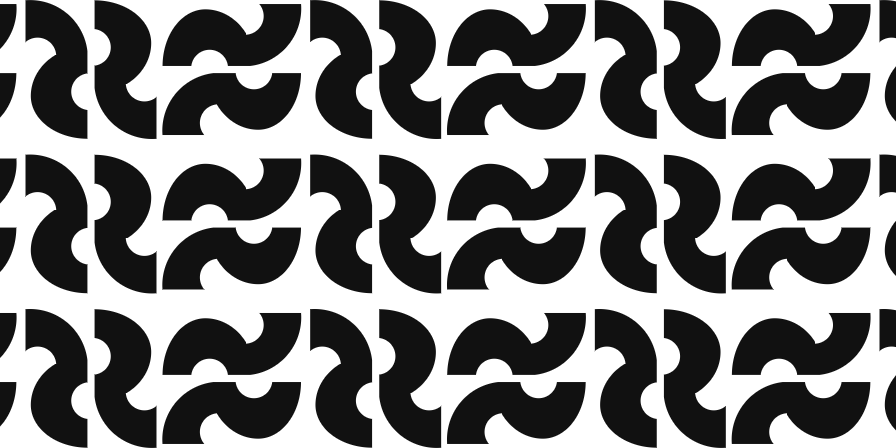
A WebGL 2 fragment shader for this pattern:

```glsl
#version 300 es
precision highp float;
// Repeating tile of four identical fat S-curves: one upright pair, one lying pair.
// Each pair is folded by a half turn, and the upright pair is the lying pair
// turned by 90 degrees, so a single distance function draws every curve.

uniform vec2 u_resolution;
out vec4 fragColor;

const float CANVAS_HEIGHT = 576.0;            // design units per canvas height
const vec2 TILE_SIZE = vec2(366.0, 198.6);
const vec2 TILE_CENTRE = vec2(573.5, 288.0);
const float PAIR_OFFSET = 90.5;               // tile centre to pair centre
const float CURVE_OFFSET = 44.4;              // pair centre to curve centre
const float HALF_THICKNESS = 39.8;            // flat cuts above and below a curve
const float CUSP_X = 18.5;                    // where the two lobes meet

const vec2 HUMP_CENTRE = vec2(-34.0, -40.0);
const float HUMP_HEIGHT = 73.0;
const float HUMP_LEFT = 55.0;
const float HUMP_RIGHT = 64.0;
const vec3 BOWL = vec3(15.0, 34.0, 74.3);     // circles: centre, radius
const vec3 LOWER_BITE = vec3(-28.5, -42.7, 23.7);
const vec3 UPPER_BITE = vec3(17.0, 24.3, 24.0);

const vec3 PAPER = vec3(1.0);
const vec3 INK = vec3(0.065);

float circleDistance(vec2 p, vec3 circle) {
    return length(p - circle.xy) - circle.z;
}

// First-order distance to an axis-aligned ellipse
float ellipseDistance(vec2 p, vec2 radii) {
    float k = length(p / radii);
    return k * (k - 1.0) / max(length(p / (radii * radii)), 1e-4);
}

// Lying S-curve: hump on the left, bowl on the right
float curveDistance(vec2 p) {
    float d;
    if (p.x < CUSP_X) {
        vec2 h = p - HUMP_CENTRE;
        d = ellipseDistance(h, vec2(h.x < 0.0 ? HUMP_LEFT : HUMP_RIGHT, HUMP_HEIGHT));
        d = max(d, -circleDistance(p, LOWER_BITE));
    } else {
        d = max(circleDistance(p, BOWL), -circleDistance(p, UPPER_BITE));
    }
    return max(d, abs(p.y) - HALF_THICKNESS);
}

// Two curves related by a half turn
float pairDistance(vec2 p) {
    if (p.y < 0.0) p = -p;
    return curveDistance(p - vec2(0.0, CURVE_OFFSET));
}

void main() {
    float pixel = CANVAS_HEIGHT / u_resolution.y;
    vec2 pos = gl_FragCoord.xy * pixel;
    vec2 cell = mod(pos - TILE_CENTRE + 0.5 * TILE_SIZE, TILE_SIZE) - 0.5 * TILE_SIZE;

    // Left half of the tile holds the upright pair, right half the lying pair
    vec2 p = cell - vec2(cell.x < 0.0 ? -PAIR_OFFSET : PAIR_OFFSET, 0.0);
    if (cell.x < 0.0) p = vec2(p.y, -p.x);

    float coverage = clamp(0.5 - pairDistance(p) / pixel, 0.0, 1.0);
    fragColor = vec4(mix(PAPER, INK, coverage), 1.0);
}
```
